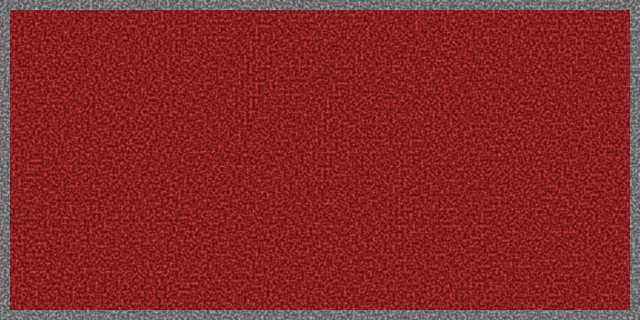
This texture is drawn by a WebGL 1 fragment shader. Its source:

```glsl
precision highp float;
// A red woven mat with a narrow grey rim, both covered in fine grain.
// The grain is two octaves of gradient noise; it shades each base colour
// along its own tint, with the highlights stretched slightly.

#define RIM_WIDTH 0.03125
#define GRAIN_FREQ 112.0
#define FINE_RATIO 2.07
#define FINE_WEIGHT 0.4
#define HIGHLIGHT 0.45
#define RED_BASE vec3(0.530, 0.126, 0.126)
#define RED_TINT vec3(0.360, 0.160, 0.160)
#define GREY_BASE vec3(0.443)
#define GREY_TINT vec3(0.300)

uniform vec2 u_resolution;

float hash(vec2 p) {
    return fract(sin(dot(p, vec2(127.1, 311.7))) * 43758.5453);
}

// Slope of a random unit gradient at a lattice corner
float cornerSlope(vec2 cell, vec2 offset) {
    float angle = 6.28319 * hash(cell);
    return dot(vec2(cos(angle), sin(angle)), offset);
}

float gradientNoise(vec2 p) {
    vec2 cell = floor(p);
    vec2 f = fract(p);
    vec2 blend = f * f * f * (f * (f * 6.0 - 15.0) + 10.0);
    vec2 right = vec2(1.0, 0.0);
    vec2 up = vec2(0.0, 1.0);
    float bottom = mix(cornerSlope(cell, f),
                       cornerSlope(cell + right, f - right), blend.x);
    float top = mix(cornerSlope(cell + up, f - up),
                    cornerSlope(cell + 1.0, f - 1.0), blend.x);
    return mix(bottom, top, blend.y);
}

float grain(vec2 p) {
    vec2 q = p * GRAIN_FREQ;
    float n = gradientNoise(q + 3.7);
    n += FINE_WEIGHT * gradientNoise(q * FINE_RATIO + 41.3);
    return n * (1.0 + HIGHLIGHT * n);
}

void main() {
    vec2 p = gl_FragCoord.xy / u_resolution.y;
    vec2 size = u_resolution / u_resolution.y;

    // Distance to the nearest canvas edge separates rim from mat
    vec2 inset = min(p, size - p);
    float edge = min(inset.x, inset.y) - RIM_WIDTH;
    float mat = clamp(edge * u_resolution.y + 0.5, 0.0, 1.0);

    float shade = grain(p);
    vec3 rimColor = GREY_BASE + GREY_TINT * shade;
    vec3 matColor = RED_BASE + RED_TINT * shade;
    gl_FragColor = vec4(mix(rimColor, matColor, mat), 1.0);
}
```
